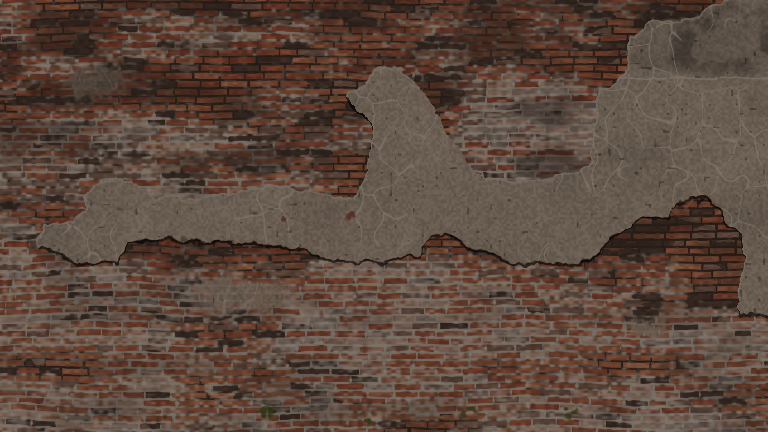
A WebGL 2 fragment shader for this texture:

```glsl
#version 300 es
precision highp float;
// Weathered brick wall with a broken sheet of cracked plaster across it.
// Two stepped height profiles bound the plaster; hashed courses, layered
// noise and cell borders supply masonry, stains, limewash and cracks.
uniform vec2 u_resolution;
out vec4 fragColor;

const vec2 BRICKS = vec2(16.5, 57.);
const float JOINT = .0013;
const float ROUGHNESS = .032;
const float CRACK_SCALE = 12.;
const float CRACK_STRENGTH = .62;
const vec3 PLASTER = vec3(.405, .357, .312);
const vec3 LIME = vec3(.47, .435, .40);
const vec3 RED = vec3(.37, .19, .135);
const vec3 ORANGE = vec3(.46, .30, .215);
const vec3 BROWN = vec3(.31, .25, .215);
const vec3 SOOT = vec3(.15, .11, .09);
const vec3 LEAF = vec3(.17, .20, .08);

float hash(vec2 p) {
  vec3 q = fract(p.xyx * .1031);
  q += dot(q, q.yzx + 33.33);
  return fract((q.x + q.y) * q.z);
}

float noise(vec2 p) {
  vec2 i = floor(p), f = fract(p);
  f = f * f * (3. - 2. * f);
  return mix(mix(hash(i), hash(i + vec2(1, 0)), f.x),
             mix(hash(i + vec2(0, 1)), hash(i + 1.), f.x), f.y);
}

float fbm(vec2 p) {
  float sum = 0., amp = .53;
  for (int i = 0; i < 4; i++) {
    sum += amp * noise(p);
    p = p * 2.03 + 17.7;
    amp *= .5;
  }
  return sum;
}

float blob(vec2 p, float x, float y, float rx, float ry) {
  return 1. - smoothstep(.55, 1.1, length((p - vec2(x, y)) / vec2(rx, ry)));
}

float ramp(float x, float a, float b, float height) {
  return height * smoothstep(a, b, x);
}

// Upper outline: low strip, leaning tower, bay, tall right side
float upperEdge(vec2 p) {
  float x = p.x, lean = x + ramp(p.y, .70, .79, .07);
  float y = .444 + ramp(x, .08, .12, .045) + ramp(x, .17, .23, .094);
  y += ramp(x, .46, .60, .025) - ramp(x, .29, .36, .041) - ramp(x, .62, .78, .022);
  y += ramp(lean, .845, .868, .245) + ramp(x, .81, .87, .05) - ramp(x, .92, 1.13, .255);
  y += ramp(x, 1.25, 1.36, .03) + ramp(x, 1.355, 1.40, .185) + ramp(x, 1.40, 1.44, .03);
  return y + ramp(x, 1.44, 1.465, .08) + ramp(x, 1.46, 1.52, .04) + ramp(x, 1.55, 1.72, .06);
}

// Lower outline: shallow scallops, an arch, a hanging flap
float lowerEdge(vec2 p) {
  float x = p.x + .03 - ramp(p.y, .30, .42, .03);
  float y = .43 - ramp(x, .10, .21, .036) + ramp(x, .26, .31, .05);
  y -= ramp(x, .42, .60, .01) + ramp(x, .68, .78, .04) + ramp(x, 1.04, 1.09, .03);
  y += ramp(x, .90, .96, .02) + ramp(x, .96, 1., .044) - ramp(x, 1.08, 1.19, .034);
  y += ramp(x, 1.36, 1.43, .062) + ramp(x, 1.43, 1.49, .045) + ramp(x, 1.545, 1.565, .036);
  return y - ramp(x, 1.63, 1.71, .065) - ramp(x, 1.705, 1.745, .203);
}

float plasterMask(vec2 p) {
  float d = min(min(upperEdge(p) - p.y, p.y - lowerEdge(p)), p.x - .088);
  return smoothstep(-.002, .002, d);
}

// Difference of the two nearest centre distances; zero on a crack
float cellBorder(vec2 p) {
  float first = 9., second = 9.;
  for (int k = 0; k < 9; k++) {
    vec2 c = floor(p) + vec2(k % 3 - 1, k / 3 - 1);
    float d = length(c + vec2(hash(c), hash(c + 41.3)) - p);
    second = min(second, max(first, d));
    first = min(first, d);
  }
  return second - first;
}

vec3 brickWall(vec2 p) {
  float grain = noise(p * vec2(90, 150));
  // Uneven courses and brick lengths
  float y = (p.y + .012 * noise(p * vec2(4, 3)) + .004 * noise(p * 19.)) * BRICKS.y;
  float row = floor(y), x = p.x * BRICKS.x + 7. * hash(vec2(row, 5));
  x += .6 * noise(vec2(x * .7, row * 7.));
  vec2 id = vec2(floor(x), row), f = fract(vec2(x, y));
  vec2 border = min(f, 1. - f) / BRICKS;
  float body = smoothstep(0., .0025, min(border.x, border.y) - JOINT - .003 * (grain - .5));
  float tone = hash(id), kind = hash(id + 71.);
  // Where limewash and soot gather
  float low = 1. - smoothstep(.34, .47, p.y);
  float bay = blob(p, 1.22, .68, .23, .16), band = blob(p, .30, .61, .72, .13);
  float wash = .19 + .19 * low + .38 * bay + .2 * band - .1 * blob(p, 1.58, .38, .24, .16);
  wash += .85 * (fbm(p * vec2(6, 13) + 3.) - .5) + .3 * (grain - .5);
  float soot = smoothstep(.48, .72, fbm(p * vec2(7, 19) + 31.) + .07 * (1. - low) - .1 * bay);
  vec3 brick = mix(RED, ORANGE, clamp(tone * .8 + .25 * low + .3 * band - .1, 0., 1.));
  brick = mix(brick, BROWN, .75 * step(.74 - .2 * (band + bay), kind));
  brick = mix(brick, SOOT * 1.25, .85 * step(.93 - .25 * soot, kind));
  vec3 color = mix(mix(SOOT, LIME * .95, smoothstep(.08, .42, wash)), brick * (.8 + .4 * grain), body);
  float coat = smoothstep(.36, .62, wash + .45 * (tone - .5));
  color = mix(color, LIME * (.82 + .26 * grain), coat * mix(.85, .6, body));
  return mix(color, SOOT, .45 * soot * (1. - .5 * low));
}

vec3 plasterSurface(vec2 p, float rough) {
  vec3 color = PLASTER * (.8 + .2 * fbm(p * 8.) + .2 * noise(p * 190.));
  color *= 1. - blob(p, 1.67, .91, .28, .10) * (.08 + .25 * smoothstep(.45, .7, fbm(p * 19.)));
  // Branching cracks and one long seam
  vec2 q = p + .05 * vec2(noise(p * 22.), noise(p * 22. + 9.));
  float crack = 1. - smoothstep(0., .065, cellBorder(q * vec2(1.2, .8) * CRACK_SCALE));
  crack *= smoothstep(.3, .5, noise(p * 8. + 23.));
  float seam = 1. - smoothstep(0., .004, abs(p.y - .82 - .5 * rough));
  crack = max(crack, seam * smoothstep(1.40, 1.45, p.x));
  color = mix(color, LIME * 1.1, CRACK_STRENGTH * crack);
  return color * (1. - .3 * smoothstep(.87, .96, noise(p * 95.)));
}

void main() {
  vec2 p = gl_FragCoord.xy / u_resolution.y;
  vec2 rough = ROUGHNESS * (vec2(fbm(p * 31.), fbm(p * 33. + 60.)) - .5);
  vec2 q = p + rough, r = q + rough;
  float cover = plasterMask(q);
  vec3 color = brickWall(p), plaster = plasterSurface(p, rough.x);
  // Thin leftover patches
  float dark = blob(r, .22, .808, .09, .033);
  float pale = max(blob(r, .56, .315, .13, .045), blob(r, 1.5, .248, .05, .028));
  color = mix(color, plaster * (1. - .25 * dark), .8 * max(dark, pale));
  // Cast shadow, exposed holes, pale upper rim
  color *= 1. - .65 * plasterMask(q + vec2(.001, .007)) * (1. - cover);
  float holes = max(blob(q, .803, .498, .016, .008), blob(q, .66, .493, .007, .01));
  plaster = mix(plaster, RED * .85, .85 * holes);
  plaster = mix(plaster, LIME * 1.05, .5 * (1. - plasterMask(q + vec2(-.003, .005))));
  color = mix(color, plaster, cover);
  // Weeds along the foot
  for (float i = 0.; i < 5.; i++) {
    float tuft = blob(p, .38 + .235 * i, .018 + .03 * hash(vec2(i, 8)), .022, .022);
    color = mix(color, LEAF, .8 * tuft * smoothstep(.45, .65, noise(p * 110.)));
  }
  fragColor = vec4(color, 1);
}
```
